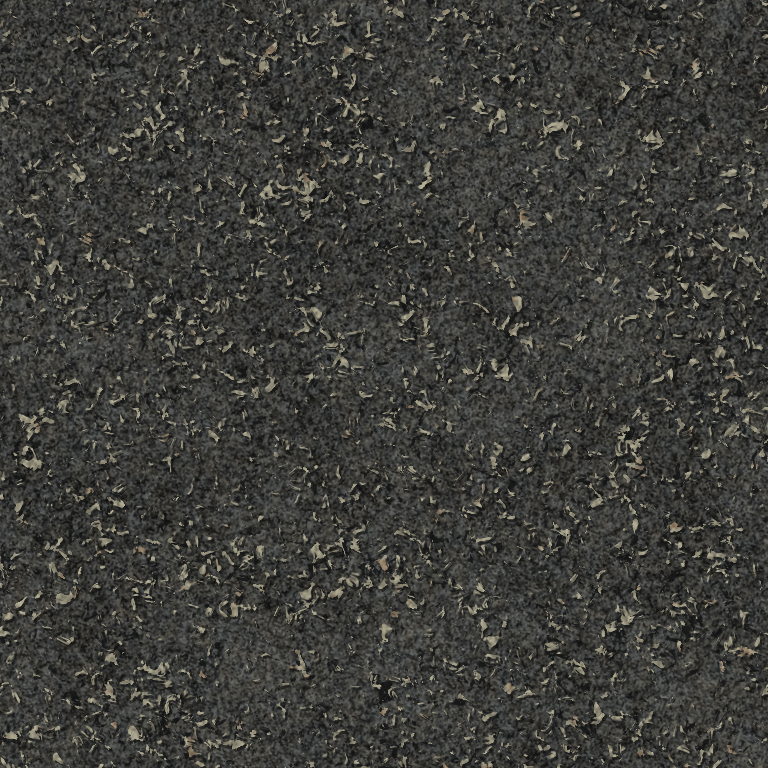
Write a three.js fragment shader that draws this texture.

```glsl
varying vec2 vUv;

const vec3 STONE_COOL = vec3(0.97, 1.01, 1.00);
const vec3 STONE_WARM = vec3(1.03, 1.00, 0.91);
const vec3 CREAM = vec3(0.64, 0.62, 0.53);
const vec3 RUST = vec3(0.56, 0.46, 0.36);
const vec3 PIT = vec3(0.065, 0.068, 0.070);

float hash(vec2 p) {
  vec3 q = fract(vec3(p.xyx) * 0.1031);
  q += dot(q, q.yzx + 33.33);
  return fract((q.x + q.y) * q.z);
}

float valueNoise(vec2 p) {
  vec2 cell = floor(p);
  vec2 f = fract(p);
  vec2 w = f * f * (3.0 - 2.0 * f);
  float low = mix(hash(cell), hash(cell + vec2(1.0, 0.0)), w.x);
  float high = mix(hash(cell + vec2(0.0, 1.0)), hash(cell + vec2(1.0, 1.0)), w.x);
  return mix(low, high, w.y);
}

vec2 rotate(vec2 p, float angle) {
  float c = cos(angle);
  float s = sin(angle);
  return vec2(c * p.x - s * p.y, s * p.x + c * p.y);
}

// Three rotated octaves, centred on one half
float roughNoise(vec2 p) {
  float sum = 0.0;
  float total = 0.0;
  float weight = 0.52;
  for (int i = 0; i < 3; i++) {
    sum += weight * valueNoise(p);
    total += weight;
    p = rotate(p, 0.9) * 2.0 + 17.3;
    weight *= 0.58;
  }
  return sum / total;
}

// Crumbly mineral field that clusters where the patch value is high
float mineralField(vec2 uv, float scale, float patchiness) {
  vec2 p = rotate(uv, 0.5) * scale;
  vec2 warp = vec2(valueNoise(p * 0.6 + 41.0), valueNoise(p * 0.6 + 87.0));
  return roughNoise(p + 1.6 * warp) + 0.30 * (patchiness - 0.5);
}

// Grey level of the plain stone: broad drift, small lumps, fine grit
float stoneTone(vec2 uv, float base) {
  float drift = roughNoise(uv * 9.0 + 5.0) - 0.5;
  float lumps = valueNoise(rotate(uv, 1.1) * 170.0 + 60.0) - 0.5;
  float grit = valueNoise(rotate(uv, 0.35) * 390.0 + 130.0) - 0.5;
  return base + 0.09 * drift + 0.15 * lumps + 0.23 * grit;
}

void main() {
  vec2 uv = vUv;
  float patchiness = roughNoise(uv * 22.0 + 200.0);

  // Stone body
  float hue = valueNoise(uv * 75.0 + 310.0);
  vec3 color = stoneTone(uv, 0.233) * mix(STONE_COOL, STONE_WARM, hue);

  // Scattered pits and the shadows beside the raised flecks
  float pits = mineralField(uv + 3.0, 125.0, patchiness);
  float shadow = mineralField(uv + vec2(-0.0028, 0.0032), 120.0, patchiness);
  float shade = max(smoothstep(0.63, 0.80, pits), 0.75 * smoothstep(0.62, 0.76, shadow));
  color = mix(color, PIT, 0.85 * shade);

  // Pale flecks with uneven brightness and a few rusty grains
  float fleck = mineralField(uv, 120.0, patchiness);
  float rusty = smoothstep(0.72, 0.90, valueNoise(uv * 60.0 + 420.0));
  float shine = 0.72 + 0.45 * valueNoise(uv * 260.0 + 510.0);
  vec3 fleckColor = mix(CREAM, RUST, 0.7 * rusty) * shine;
  color = mix(color, fleckColor, 0.95 * smoothstep(0.65, 0.77, fleck));

  gl_FragColor = vec4(clamp(color, 0.0, 1.0), 1.0);
}
```
